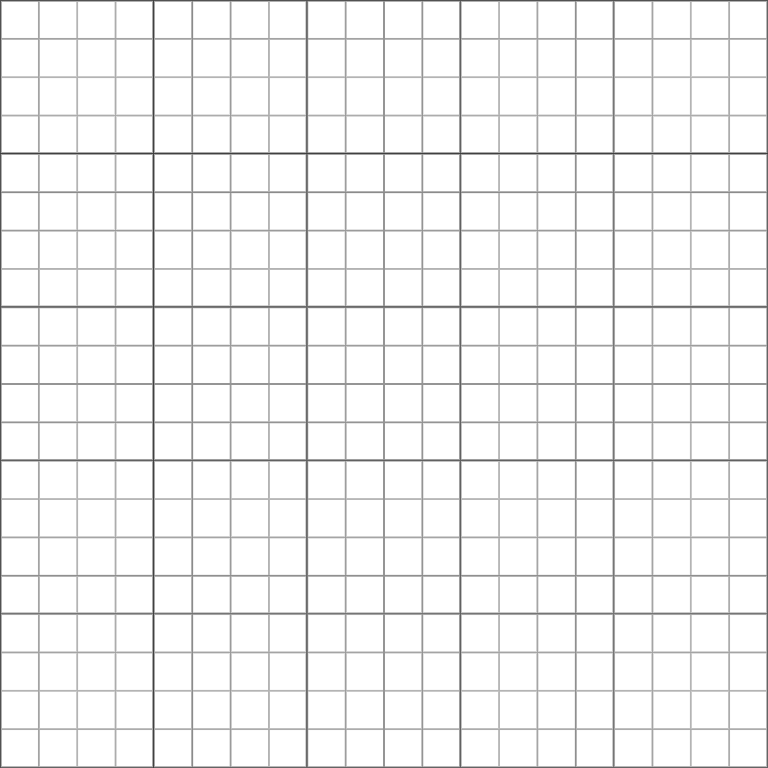
This pattern is drawn by a Shadertoy shader. Its source:

```glsl
const float CELLS = 20.0;           // small squares across and down
const float CELLS_PER_BLOCK = 4.0;  // small squares between heavy lines
const float MARGIN = 0.00065;       // inset of the outer frame
const float HEAVY_SHIFT = -0.0005;  // nudge of inner heavy lines to top left
const float THIN_WIDTH = 0.00125;
const float HEAVY_WIDTH = 0.0024;
const float THIN_INK = 0.70;
const float HEAVY_INK = 0.68;
const float SOFTNESS = 0.00235;     // blur across each line
const float MIN_BLUR_PIXELS = 1.2;
const float THIN_VARIATION = 0.22;
const float HEAVY_VARIATION = 0.12;
const float THIN_BEAT = 5.33;       // thin lines fade every so many lines
const float HEAVY_BEAT = 24.0;
const float TAU = 6.2832;
const vec3 PAPER = vec3(1.0);
const vec3 INK = vec3(0.0);

// Share of a blur window, centred at the given distance, that a line covers
float lineCoverage(float dist, float width, float blur) {
    float near = max(dist - 0.5 * blur, -0.5 * width);
    float far = min(dist + 0.5 * blur, 0.5 * width);
    return max(far - near, 0.0) / blur;
}

// Slow beat in strength from line to line
float lineTone(float index, bool heavy) {
    return heavy
        ? 1.0 + HEAVY_VARIATION * sin(TAU * index / HEAVY_BEAT)
        : 1.0 - THIN_VARIATION * cos(TAU * (index - 2.2) / THIN_BEAT);
}

// Ink of all parallel lines along one axis
float ruledInk(float position, float blur) {
    float spacing = (1.0 - 2.0 * MARGIN) / CELLS;
    float index = round((position - MARGIN) / spacing);
    bool heavy = mod(index + 0.5, CELLS_PER_BLOCK) < 1.0;
    bool inner = index > 0.5 && index < CELLS - 0.5;

    float center = MARGIN + index * spacing;
    center += heavy && inner ? HEAVY_SHIFT : 0.0;

    float width = heavy ? HEAVY_WIDTH : THIN_WIDTH;
    float strength = (heavy ? HEAVY_INK : THIN_INK) * lineTone(index, heavy);
    return lineCoverage(abs(position - center), width, blur) * strength;
}

void mainImage(out vec4 fragColor, in vec2 fragCoord) {
    vec2 uv = fragCoord / iResolution.xy;
    vec2 blur = max(vec2(SOFTNESS), MIN_BLUR_PIXELS / iResolution.xy);

    // Columns count from the left, rows from the top
    float columns = ruledInk(uv.x, blur.x);
    float rows = ruledInk(1.0 - uv.y, blur.y);

    fragColor = vec4(mix(PAPER, INK, max(columns, rows)), 1.0);
}
```
